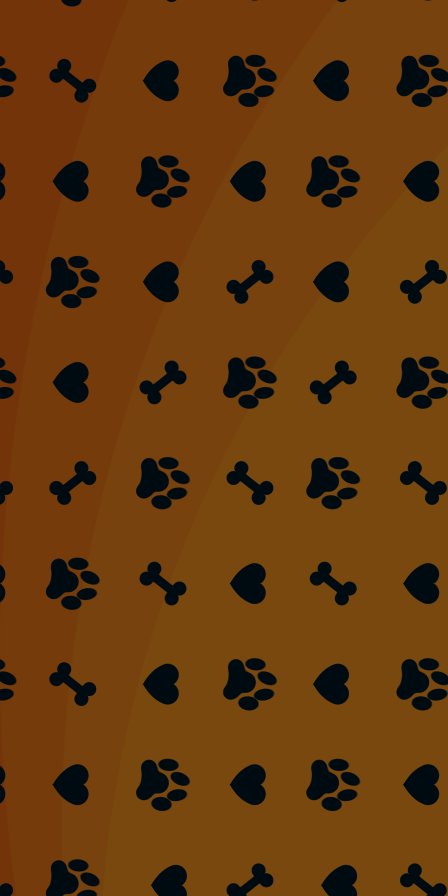
Reproduce this pattern procedurally as a Shadertoy shader.

```glsl
// Staggered grid of paws, hearts and bones over a banded brown gradient.
#define UNITS 384.0                    // design units across the canvas
#define PITCH vec2(74.4, 86.2)         // column and row spacing
#define FIRST vec2(-10.0, 9.2)         // centre of the lower left motif
#define COLUMN_SWAY 2.0                // unevenness of the columns
#define BONE_TILT 0.67
#define LAST_ROW_DRIFT 7.0             // hearts of the bottom row sit further right
#define INK vec3(0.0, 0.045, 0.065)
#define RUST vec3(0.455, 0.205, 0.04)
#define OLIVE vec3(0.47, 0.283, 0.055)

vec2 rotate(vec2 p, float a) {
    float c = cos(a), s = sin(a);
    return vec2(c * p.x + s * p.y, c * p.y - s * p.x);
}

float smoothMin(float a, float b, float k) {
    float h = max(k - abs(a - b), 0.0) / k;
    return min(a, b) - 0.25 * h * h * k;
}

float segment(vec2 p, vec2 a, vec2 b, out float t) {
    vec2 ab = b - a;
    t = clamp(dot(p - a, ab) / dot(ab, ab), 0.0, 1.0);
    return length(p - a - t * ab);
}

// Heart on its side, tip to the left: a swelling stroke mirrored in y
float heart(vec2 p) {
    float t;
    float d = segment(vec2(p.x, abs(p.y)), vec2(-14.5, 0.0), vec2(6.0, 8.0), t);
    return d - mix(0.8, 9.5, t * (2.0 - t));
}

// Bone along x: a shaft with four mirrored knobs
float bone(vec2 p) {
    vec2 q = abs(p);
    float shaft = max(q.x - 13.7, q.y - 3.8);
    return smoothMin(shaft, length(q - vec2(13.7, 5.4)) - 6.0, 1.5);
}

// Paw facing right: three-lobed pad and four oval toes
float paw(vec2 p) {
    float pad = smoothMin(length(p - vec2(-12.0, 15.0)) - 6.3,
                          length(p - vec2(-17.0, -7.0)) - 6.0, 14.0);
    pad = smoothMin(pad, length(p - vec2(-4.0, 1.5)) - 9.0, 7.0);
    float t;
    pad = smoothMin(pad, segment(p, vec2(-12.0, 13.0), vec2(-14.5, -6.0), t) - 4.8, 5.0);

    // centre x, centre y, tilt, half height
    vec4 toes[4] = vec4[4](vec4(4.7, 17.0, -0.08, 5.2), vec4(14.7, 5.0, -0.42, 5.2),
                           vec4(12.0, -9.0, 0.15, 5.0), vec4(-1.3, -16.5, -0.12, 6.0));
    float d = pad;
    for (int i = 0; i < 4; i++) {
        vec2 q = rotate(p - toes[i].xy, toes[i].z);
        float h = toes[i].w;
        d = min(d, (length(q / vec2(8.7, h)) - 1.0) * h);
    }
    return d;
}

// Nearest motif; each column runs the same six-step cycle with its own shift
float motif(vec2 p) {
    ivec2 cell = ivec2(round((p - FIRST) / PITCH));
    vec2 q = p - FIRST - vec2(cell) * PITCH;
    q.x -= COLUMN_SWAY * cos(2.0944 * float(cell.x) + 1.0);

    int shift = cell.x == 1 ? 2 : (cell.x > 0 && cell.x % 2 == 0) ? 1 : 0;
    int phase = (68 - cell.y - shift) % 6;
    bool bottom = cell.y == 0;

    if (phase % 3 == 0) return paw(q);
    if (phase % 2 == 1) {
        q.x += 2.0 - (bottom ? LAST_ROW_DRIFT : 0.0);
        return heart(q);
    }
    bool falling = phase == 4 || (bottom && cell.x % 5 == 0);
    return bone(rotate(q, falling ? -BONE_TILT : BONE_TILT));
}

// Flat colour bands bounded by large arcs
vec3 background(vec2 p, float px) {
    // arc centre and radius
    vec3 arcs[3] = vec3[3](vec3(1099.0, -76.0, 1014.0),
                           vec3(1231.0, 60.0, 1178.0),
                           vec3(1500.0, 204.0, 1500.0));
    float level = 0.0;
    for (int i = 0; i < 3; i++) {
        float d = length(p - arcs[i].xy) - arcs[i].z;
        level += 1.0 - smoothstep(-px, px, d);
    }
    return mix(RUST, OLIVE, level / 3.0);
}

void mainImage(out vec4 fragColor, in vec2 fragCoord) {
    float px = UNITS / iResolution.x;
    vec2 p = fragCoord * px;
    float cover = 1.0 - smoothstep(-0.7 * px, 0.7 * px, motif(p));
    fragColor = vec4(mix(background(p, px), INK, cover), 1.0);
}
```
